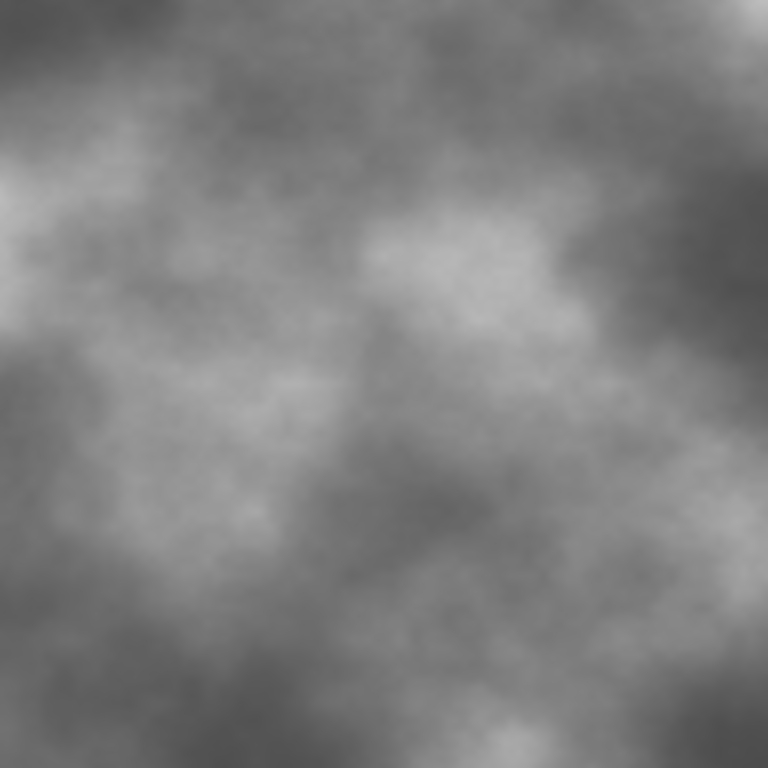
Give the GLSL for this texture, as a WebGL 2 fragment shader.

```glsl
#version 300 es
precision highp float;
// Soft grey clouds: fractal value noise, each octave twice as fine and
// half as strong. The coarsest octave is brought to an even mean and spread
// so the overall tones stay balanced, then a gentle curve sets the greys.

#define BASE_CELLS 3
#define OCTAVES 6
#define GAIN 0.49
#define SEED 17.0
#define MID_GREY 0.485
#define CONTRAST 0.82
#define HIGHLIGHT 0.8
#define UNIFORM_SPREAD 0.289

uniform vec2 u_resolution;
out vec4 fragColor;

float hash(vec2 p) {
  return fract(sin(dot(p, vec2(127.1, 311.7))) * 43758.5453);
}

// Lattice values blended with a smooth cubic
float valueNoise(vec2 p, vec2 shift) {
  vec2 cell = floor(p) + shift;
  vec2 f = fract(p);
  vec2 blend = f * f * (3.0 - 2.0 * f);
  float bottom = mix(hash(cell), hash(cell + vec2(1.0, 0.0)), blend.x);
  float top = mix(hash(cell + vec2(0.0, 1.0)), hash(cell + vec2(1.0)), blend.x);
  return mix(bottom, top, blend.y);
}

// Mean and deviation of the coarsest lattice; border points count by half
vec2 coarseStats(vec2 shift) {
  vec2 moments = vec2(0.0);
  for (int y = 0; y <= BASE_CELLS; y++) {
    for (int x = 0; x <= BASE_CELLS; x++) {
      float wx = (x == 0 || x == BASE_CELLS) ? 0.5 : 1.0;
      float wy = (y == 0 || y == BASE_CELLS) ? 0.5 : 1.0;
      float value = hash(vec2(x, y) + shift);
      moments += wx * wy * vec2(value, value * value);
    }
  }
  moments /= float(BASE_CELLS * BASE_CELLS);
  float variance = moments.y - moments.x * moments.x;
  return vec2(moments.x, sqrt(max(variance, 0.01)));
}

// Signed cloud density around zero
float clouds(vec2 uv) {
  vec2 shift = vec2(SEED, SEED + 6.0);
  vec2 stats = coarseStats(shift);
  vec2 p = uv * float(BASE_CELLS);
  float amplitude = 0.5;
  float density = amplitude * UNIFORM_SPREAD / stats.y
                * (valueNoise(p, shift) - stats.x);
  for (int i = 1; i < OCTAVES; i++) {
    amplitude *= GAIN;
    p *= 2.0;
    shift += vec2(37.0, 53.0);
    density += amplitude * (valueNoise(p, shift) - 0.5);
  }
  return density;
}

void main() {
  vec2 uv = gl_FragCoord.xy / u_resolution;
  float d = clouds(uv);
  float grey = MID_GREY + CONTRAST * d + HIGHLIGHT * d * d;
  fragColor = vec4(vec3(clamp(grey, 0.0, 1.0)), 1.0);
}
```
